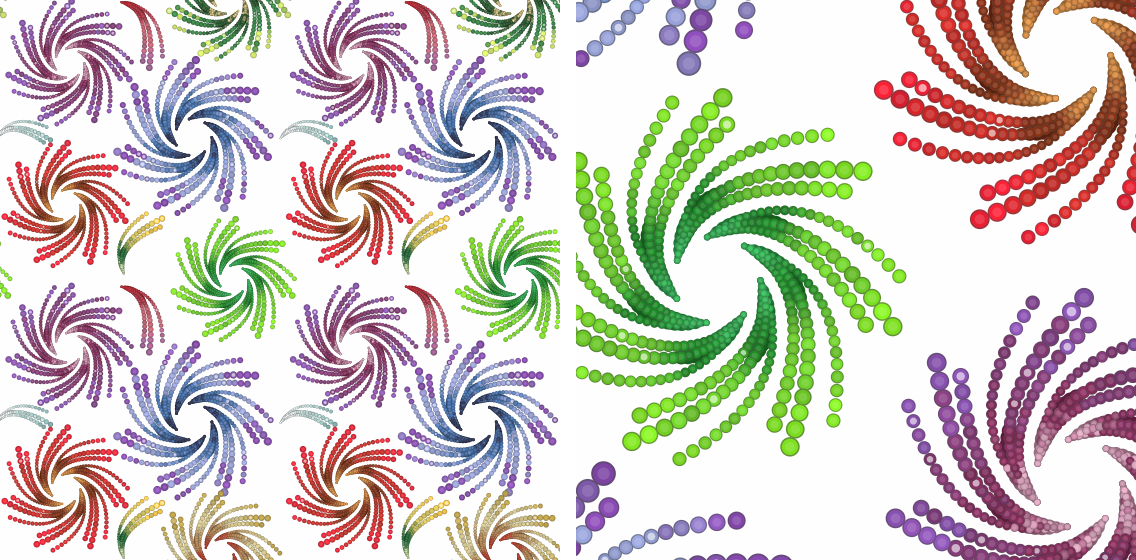
Left, the full canvas; right, a detail of the centre.
Write a Shadertoy shader that draws this pattern.

```glsl
#define TILE 0.508
#define PETALS 7
#define BEADS 23
#define BODY_DISCS 14
#define BODY_WIDTH 0.055
#define BODY_LENGTH 0.5
#define RIM 0.16
#define PAPER vec3(0.995)

const float TAU = 6.28318;

// Colours along a petal from its inner tip outwards, and how much beads vary
struct Ramp { vec3 tip, body, outer, end; float vary; };

// Three strands share a start and fan out: outer, inner, middle
const vec2 START = vec2(-0.05, 0.23);
const vec2 KNEE[3] = vec2[3](vec2(0.45, 0.60), vec2(0.40, 0.42), vec2(0.43, 0.52));
const vec2 FINISH[3] = vec2[3](vec2(0.98, 0.02), vec2(0.80, -0.24), vec2(0.945, -0.25));
const float BEAD_SIZE[3] = float[3](0.038, 0.044, 0.052);

float hash(vec2 v) {
    return fract(sin(dot(v, vec2(12.9898, 78.233))) * 43758.5453);
}

mat2 rotation(float a) {
    float c = cos(a), s = sin(a);
    return mat2(c, s, -s, c);
}

vec2 strandPoint(int s, float t) {
    return mix(mix(START, KNEE[s], t), mix(KNEE[s], FINISH[s], t), t);
}

vec3 rampColor(Ramp r, float t) {
    vec3 c = mix(r.tip, r.body, smoothstep(0.05, 0.3, t));
    c = mix(c, r.outer, smoothstep(0.35, 0.65, t));
    return mix(c, r.end, smoothstep(0.8, 0.96, t));
}

float cover(float d, float px) {
    return clamp(0.5 - d / px, 0.0, 1.0);
}

void paintPetal(inout vec3 col, vec2 q, Ramp ramp, float seed, float px) {
    if (q.x < -0.15 || q.x > 1.06 || q.y < -0.34 || q.y > 0.52) return;

    // Dark tapered body beneath the beads
    for (int i = 0; i < BODY_DISCS; i++) {
        float u = (float(i) + 0.5) / float(BODY_DISCS);
        float t = u * BODY_LENGTH;
        float radius = BODY_WIDTH * sqrt(sin(0.5 * TAU * u));
        float d = length(q - strandPoint(2, t)) - radius;
        col = mix(col, rampColor(ramp, t) * 0.7, cover(d, px));
    }

    // Beads grow along each strand
    for (int s = 0; s < 3; s++) {
        for (int i = 0; i <= BEADS; i++) {
            float u = float(i) / float(BEADS);
            float t = mix(u, u * u, 0.27);
            float radius = mix(0.018, BEAD_SIZE[s], t);
            float dist = length(q - strandPoint(s, t));
            if (dist > radius + px) continue;

            vec2 id = vec2(float(i) + 31.0 * float(s), seed);
            float shade = hash(id);
            vec3 bead = rampColor(ramp, t + ramp.vary * (shade - 0.5));
            bead *= 0.9 + 0.2 * hash(id + 7.0);
            vec3 rim = mix(bead * 0.7, vec3(0.5), 0.3);
            float pale = step(hash(id + 19.0), ramp.vary * 0.4) * step(0.45, t);
            float glint = cover(dist - radius * 0.5, px) * mix(0.14, 0.6, pale);
            vec3 face = mix(bead, vec3(1.0), glint);
            face = mix(rim, face, cover(dist - radius * (1.0 - RIM), px));
            col = mix(col, face, cover(dist - radius, px));
        }
    }
}

void paintSwirl(inout vec3 col, vec2 d, float size, Ramp ramp, float seed, float pixel) {
    vec2 q = d / size;
    if (dot(q, q) > 1.15) return;
    for (int k = 0; k < PETALS; k++) {
        float turn = TAU * float(k) / float(PETALS);
        paintPetal(col, rotation(turn) * q, ramp, seed + float(k), pixel / size);
    }
}

void paintArc(inout vec3 col, vec2 d, float size, float angle, Ramp ramp, float seed, float pixel) {
    paintPetal(col, rotation(-angle) * d / size + START, ramp, seed, pixel / size);
}

vec2 wrapTile(vec2 d) {
    return d - TILE * round(d / TILE);
}

void mainImage(out vec4 fragColor, in vec2 fragCoord) {
    vec2 p = fragCoord / iResolution.xy;
    float pixel = 1.0 / min(iResolution.x, iResolution.y);
    vec3 col = PAPER;

    Ramp plum = Ramp(vec3(.84, .62, .72), vec3(.52, .16, .34), vec3(.50, .22, .45), vec3(.54, .32, .70), 0.3);
    Ramp ember = Ramp(vec3(.85, .55, .25), vec3(.50, .18, .07), vec3(.80, .16, .14), vec3(.93, .12, .20), 0.06);
    Ramp ocean = Ramp(vec3(.14, .16, .29), vec3(.24, .42, .66), vec3(.58, .62, .83), vec3(.52, .28, .68), 0.3);
    Ramp leaf = Ramp(vec3(.18, .68, .32), vec3(.10, .52, .14), vec3(.42, .80, .15), vec3(.50, .90, .12), 0.05);
    Ramp forest = Ramp(vec3(.86, .75, .50), vec3(.12, .30, .14), vec3(.18, .50, .24), vec3(.82, .90, .38), 0.35);
    Ramp gold = Ramp(vec3(.72, .20, .13), vec3(.68, .50, .30), vec3(.80, .74, .50), vec3(.74, .62, .25), 0.15);
    Ramp rose = Ramp(vec3(.78, .10, .14), vec3(.66, .16, .22), vec3(.75, .36, .42), vec3(.62, .36, .58), 0.15);
    Ramp meadow = Ramp(vec3(.74, .84, .60), vec3(.10, .38, .18), vec3(.82, .74, .32), vec3(.98, .78, .25), 0.12);
    Ramp mist = Ramp(vec3(.90, .92, .92), vec3(.86, .89, .89), vec3(.66, .80, .78), vec3(.50, .70, .69), 0.15);

    // Loose arcs between the swirls
    paintArc(col, wrapTile(p - vec2(0.25, 0.44)) + vec2(0.033, -0.048), 0.115, -0.72, rose, 61.0, pixel);
    paintArc(col, wrapTile(p - vec2(0.25, 0.56)) + vec2(0.029, -0.048) + vec2(0.0, 0.096), 0.108, 1.41, meadow, 71.0, pixel);
    paintArc(col, wrapTile(p - vec2(0.04, 0.76)) + vec2(0.047, 0.007), 0.088, 0.42, mist, 81.0, pixel);

    // Swirls; the last one changes colour and drifts from row to row
    paintSwirl(col, wrapTile(p - vec2(0.124, 0.887)), 0.113, plum, 11.0, pixel);
    paintSwirl(col, wrapTile(p - vec2(0.117, 0.634)), 0.113, ember, 21.0, pixel);
    paintSwirl(col, wrapTile(p - vec2(0.345, 0.755)), 0.141, ocean, 31.0, pixel);
    vec2 d = p - vec2(0.417, 0.5);
    float row = round(d.y / TILE);
    vec2 drift = row > 0.5 ? vec2(-0.008, -0.007) : row < -0.5 ? vec2(-0.026, 0.018) : vec2(0.0);
    if (row > 0.5) leaf = forest;
    if (row < -0.5) leaf = gold;
    paintSwirl(col, wrapTile(d) - drift, 0.111, leaf, 41.0 + 10.0 * row, pixel);

    fragColor = vec4(col, 1.0);
}
```
